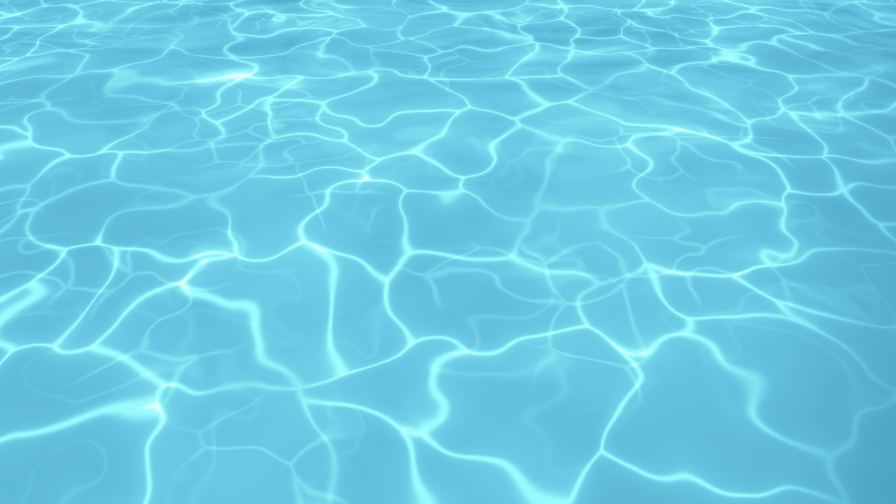
Write a Shadertoy shader that draws this texture.

```glsl
// Sunlit pool water: a bright caustic net on a pale blue floor, seen at a slant.

const vec3 DEEP  = vec3(0.27, 0.61, 0.74);
const vec3 BODY  = vec3(0.41, 0.78, 0.89);
const vec3 GLOW  = vec3(0.59, 0.98, 0.99);
const vec3 SPARK = vec3(0.93, 1.00, 1.00);

const float HORIZON    = 1.55;  // height of the vanishing line, in canvas heights
const float CELL_SCALE = 4.7;   // caustic cells per unit of floor
const float FLOOR_SLANT = 1.8;  // stretch of the floor along the view
const float BODY_LEVEL = 0.46;  // light level at which BODY is reached
const float BASE_LIGHT = 0.365;
const float WARP       = 0.75;  // bend of the caustic lines

vec2 hash22(vec2 p) {
    vec3 v = fract(p.xyx * vec3(0.1031, 0.1030, 0.0973));
    v += dot(v, v.yzx + 33.33);
    return fract((v.xx + v.yz) * v.zy);
}

float noise(vec2 p) {
    vec2 i = floor(p), f = fract(p);
    f = f * f * f * (f * (f * 6.0 - 15.0) + 10.0);
    float low  = mix(hash22(i).x, hash22(i + vec2(1, 0)).x, f.x);
    float high = mix(hash22(i + vec2(0, 1)).x, hash22(i + vec2(1, 1)).x, f.x);
    return mix(low, high, f.y);
}

float fbm(vec2 p) {
    float sum = 0.0, gain = 0.55;
    for (int i = 0; i < 3; i++) {
        sum += gain * noise(p);
        p = mat2(1.6, 1.2, -1.2, 1.6) * p + 7.3;
        gain *= 0.5;
    }
    return sum;
}

vec2 bend(vec2 p) {
    vec2 wide = vec2(noise(p * 0.9 + 3.1), noise(p * 0.9 + 47.7)) - 0.5;
    vec2 fine = vec2(noise(p * 2.6 + 11.9), noise(p * 2.6 + 81.3)) - 0.5;
    return p + WARP * wide + 0.36 * WARP * fine;
}

// Gap to the nearest cell border (x) and to the nearest junction (y)
vec2 cellGaps(vec2 p) {
    vec2 cell = floor(p);
    vec3 near = vec3(9.0);
    for (int y = -2; y <= 2; y++)
    for (int x = -2; x <= 2; x++) {
        vec2 id = cell + vec2(x, y);
        float d = length(id + 0.1 + 0.8 * hash22(id) - p);
        if (d < near.x) near = vec3(d, near.xy);
        else if (d < near.y) near = vec3(near.x, d, near.y);
        else near.z = min(near.z, d);
    }
    return near.yz - near.x;
}

// Line of given width that dims instead of aliasing when it gets thin
float softLine(float gap, float width) {
    float blurred = length(vec2(width, 0.55 * fwidth(gap)));
    return exp(-gap * gap / (blurred * blurred)) * width / blurred;
}

void mainImage(out vec4 fragColor, in vec2 fragCoord) {
    vec2 uv = fragCoord / iResolution.y;
    float aspect = iResolution.x / iResolution.y;
    float side = uv.x / aspect;

    // Slanted floor plane
    float h = HORIZON - uv.y;
    vec2 ground = CELL_SCALE * vec2(uv.x - 0.5 * aspect, FLOOR_SLANT) / h;
    vec2 p = bend(ground);

    // Main caustic net, with lines that swell and fade
    vec2 gaps = cellGaps(p);
    float swell = noise(p * 1.7 + 21.0);
    float strength = smoothstep(0.12, 0.65, noise(p * 0.8 + 5.0));
    float core = softLine(gaps.x, mix(0.035, 0.10, swell * swell)) * mix(0.3, 1.0, strength);
    float halo = exp(-gaps.x / 0.17) * mix(0.5, 1.0, strength);
    float knot = exp(-gaps.y / 0.10) * strength;

    // Small loops and faint drifting filaments
    vec2 fineGaps = cellGaps(bend(ground * 1.45 + 19.0));
    float loops = softLine(fineGaps.x, 0.06) * smoothstep(0.48, 0.8, noise(ground * 0.9 + 63.0));
    float ridge = abs(fbm(p * 0.9 + 31.0) - 0.48);
    float filament = softLine(ridge, 0.018) * noise(p + 14.0);

    // Surface ripples, drawn out sideways and stronger far away
    float far = smoothstep(0.5, 1.0, uv.y);
    float ripple = fbm(ground * vec2(0.9, 1.6) + 2.0 * noise(ground * 0.7)) - 0.48;
    float glint = smoothstep(0.16, 0.34, ripple) * far;

    // Broad shading: cloudy floor, shadow towards the right edge
    float cloud = fbm(ground * 0.7 + 90.0) - 0.48;
    float shadow = smoothstep(0.80, 1.03, side + 0.12 * cloud) * (1.0 - 0.6 * uv.y);
    float centre = 1.0 - smoothstep(0.1, 0.75, length(vec2(side - 0.5, uv.y - 0.6)));

    float light = BASE_LIGHT + 0.26 * cloud + 0.06 * centre + 0.03 * far;
    light += (0.52 * core + 0.19 * halo + 0.22 * knot) * (1.0 - 0.6 * shadow) * (1.0 - 0.25 * far);
    light += 0.24 * loops + 0.17 * filament;
    light += ripple * mix(0.06, 0.50, far) + 0.22 * glint;
    light -= 0.27 * shadow;

    // Light level to colour
    vec3 color = mix(DEEP, BODY, clamp(light / BODY_LEVEL, -0.1, 1.0));
    color = mix(color, GLOW, clamp((light - BODY_LEVEL) / (1.0 - BODY_LEVEL), 0.0, 1.0));
    color = mix(color, SPARK, smoothstep(1.05, 1.5, light));
    fragColor = vec4(color, 1.0);
}
```
